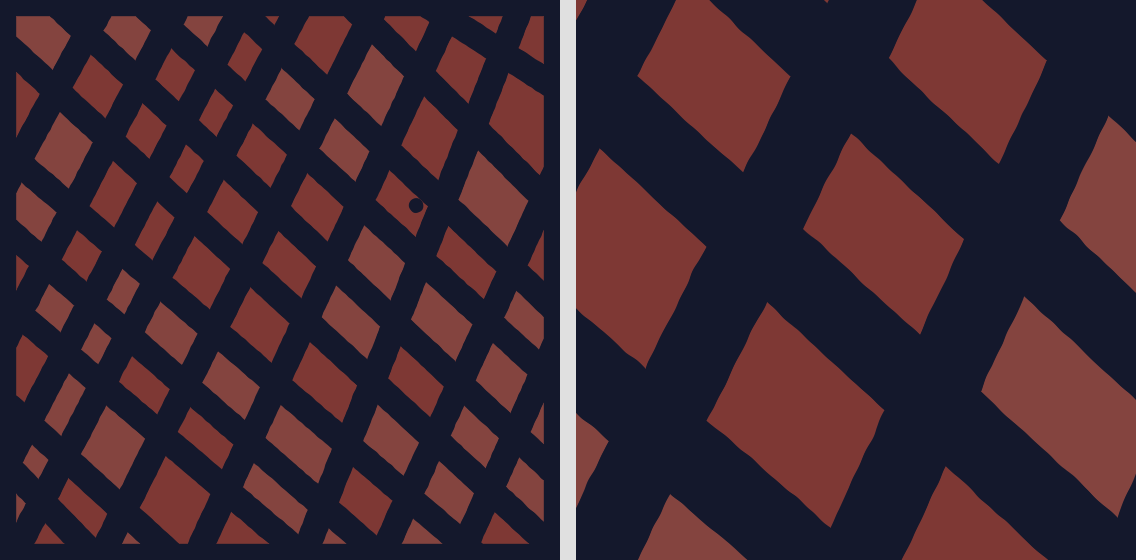
Left, the full canvas; right, a detail of the centre.
Reproduce this pattern procedurally as a three.js fragment shader.

```glsl
varying vec2 vUv;

const int STEEP_COUNT = 9;
const int SHALLOW_COUNT = 11;

vec2 hashGradient(vec2 cell) {
  float angle = 6.2832 * fract(sin(dot(cell, vec2(127.1, 311.7))) * 4375.85);
  return vec2(cos(angle), sin(angle));
}

float gradientNoise(vec2 p) {
  vec2 i = floor(p);
  vec2 f = p - i;
  vec2 u = f * f * (3.0 - 2.0 * f);
  float a = dot(hashGradient(i), f);
  float b = dot(hashGradient(i + vec2(1.0, 0.0)), f - vec2(1.0, 0.0));
  float c = dot(hashGradient(i + vec2(0.0, 1.0)), f - vec2(0.0, 1.0));
  float d = dot(hashGradient(i + 1.0), f - 1.0);
  return mix(mix(a, b, u.x), mix(c, d, u.x), u.y);
}

float hash(vec2 cell) {
  return fract(sin(dot(cell, vec2(41.3, 289.1))) * 4758.5);
}

// line.x is the offset at the canvas centre, line.y the slope
float signedLine(float across, float along, vec2 line) {
  return (across - line.x - line.y * along) / sqrt(1.0 + line.y * line.y);
}

void addLine(float side, inout float gap, inout float index) {
  gap = min(gap, abs(side));
  index += step(0.0, side);
}

float squareDistance(vec2 p, float halfSize) {
  vec2 q = abs(p) - halfSize;
  return max(q.x, q.y);
}

void main() {
  vec3 ground = vec3(0.078, 0.094, 0.172);
  vec3 deepBrick = vec3(0.494, 0.220, 0.204);
  vec3 paleBrick = vec3(0.518, 0.267, 0.248);
  float halfBand = 0.0235;
  float halfField = 0.471;

  vec2 steep[STEEP_COUNT] = vec2[STEEP_COUNT](
    vec2(-0.582, 0.54), vec2(-0.435, 0.518), vec2(-0.318, 0.514),
    vec2(-0.220, 0.52), vec2(-0.073, 0.50), vec2(0.079, 0.464),
    vec2(0.237, 0.395), vec2(0.405, 0.453), vec2(0.544, 0.45));
  vec2 shallow[SHALLOW_COUNT] = vec2[SHALLOW_COUNT](
    vec2(0.661, -0.645), vec2(0.618, -1.0), vec2(0.414, -0.95),
    vec2(0.267, -0.915), vec2(0.117, -0.94), vec2(-0.030, -0.92),
    vec2(-0.191, -0.858), vec2(-0.336, -0.875), vec2(-0.457, -0.85),
    vec2(-0.667, -0.913), vec2(-0.833, -1.03));

  vec2 p = vUv - 0.5;
  float aa = max(fwidth(vUv.x), fwidth(vUv.y)) * 0.6;

  // slightly rough band edges
  vec2 rough = p + 0.0012 * vec2(gradientNoise(p * 80.0), gradientNoise(p * 80.0 + 37.0));

  // two crossing families of bands
  float gap = 1.0;
  vec2 cell = vec2(0.0);
  for (int i = 0; i < STEEP_COUNT; i++) {
    addLine(signedLine(rough.x, rough.y, steep[i]), gap, cell.x);
  }
  for (int i = 0; i < SHALLOW_COUNT; i++) {
    addLine(signedLine(rough.y, rough.x, shallow[i]), gap, cell.y);
  }

  // chip in one tile, then the plain border
  float chip = length(rough - vec2(0.243, 0.133)) - 0.013;
  float tile = min(min(gap - halfBand, chip), -squareDistance(p, halfField));

  // pale tiles grow more common towards the bottom
  float paleChance = 0.85 - 0.06 * cell.y;
  vec3 brick = mix(deepBrick, paleBrick, step(hash(cell), paleChance));

  gl_FragColor = vec4(mix(ground, brick, smoothstep(-aa, aa, tile)), 1.0);
}
```
